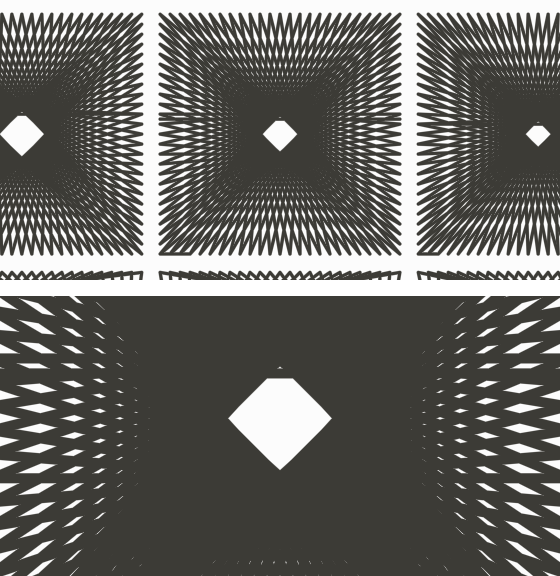
Top, the full canvas; bottom, a detail of the centre.
Reproduce this pattern procedurally as a Shadertoy shader.

```glsl
const vec3 PAPER = vec3(0.99);
const vec3 INK = vec3(0.235, 0.23, 0.21);
const float PITCH = 0.922;       // distance between tile centres
const float HALF_SIDE = 0.428;   // half the side of the thread frame
const float HALF_LINE = 0.006;   // half the thread width
const int PINS_PER_SIDE = 24;
const vec2 TILE_CENTRE = vec2(1.0, 0.521);

float segmentDistance(vec2 p, vec2 a, vec2 b) {
    vec2 pa = p - a, ba = b - a;
    float along = clamp(dot(pa, ba) / max(dot(ba, ba), 1e-6), 0.0, 1.0);
    return length(pa - ba * along);
}

// One coordinate of a walk around the unit square, four units per lap
float lapCoordinate(float lap) {
    return clamp(1.5 - abs(mod(lap, 4.0) - 1.5), 0.0, 1.0);
}

// Pins run counterclockwise from the lower left corner
vec2 pinPosition(float pin, float pinsPerSide, float halfSide) {
    float lap = pin / pinsPerSide;
    vec2 corner = vec2(lapCoordinate(lap), lapCoordinate(lap - 1.0));
    return (corner * 2.0 - 1.0) * halfSide;
}

// Each pin is tied to one that falls short of the opposite pin
float threadDistance(vec2 p, float shortfall, int pinsPerSide, float halfSide) {
    float side = float(pinsPerSide);
    float d = 1e3;
    for (int i = 0; i < 4 * pinsPerSide; i++) {
        float pin = float(i);
        vec2 a = pinPosition(pin, side, halfSide);
        vec2 b = pinPosition(pin + 2.0 * side - shortfall, side, halfSide);
        d = min(d, segmentDistance(p, a, b));
    }
    return d;
}

// Closing thread along the base, and a level one above the central opening
float closingDistance(vec2 p, float shortfall, float pinsPerSide, float halfSide) {
    float run = (shortfall - 1.0) * 2.0 * halfSide / pinsPerSide;
    vec2 start = vec2(-halfSide);
    float base = segmentDistance(p, start, start + vec2(run, 0.0));
    float level = segmentDistance(p, vec2(-halfSide, 0.5 * run), vec2(halfSide, 0.5 * run));
    return min(base, level);
}

void mainImage(out vec4 fragColor, in vec2 fragCoord) {
    vec2 uv = fragCoord / iResolution.y;

    // Square tiles
    vec2 grid = (uv - TILE_CENTRE) / PITCH;
    vec2 tile = floor(grid + 0.5);
    vec2 p = (grid - tile) * PITCH;

    // The opening narrows to the right and widens on the row below
    float shortfall = 4.0 - tile.x - 16.0 * tile.y;

    float d = threadDistance(p, shortfall, PINS_PER_SIDE, HALF_SIDE);
    d = min(d, closingDistance(p, shortfall, float(PINS_PER_SIDE), HALF_SIDE));

    float blur = 0.75 / iResolution.y;
    float ink = 1.0 - smoothstep(HALF_LINE - blur, HALF_LINE + blur, d);
    fragColor = vec4(mix(PAPER, INK, ink), 1.0);
}
```
